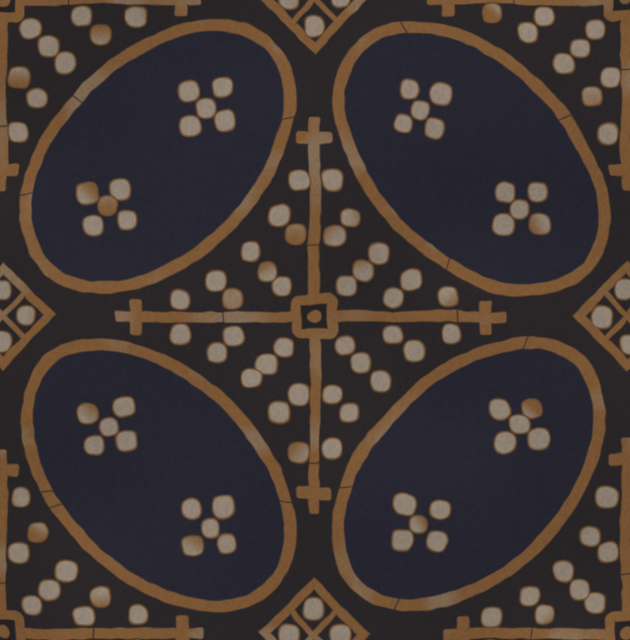
Give the GLSL for this pattern, as a Shadertoy shader.

```glsl
// Resist-dyed cloth: navy ovals between dotted four-armed stars and small lattice diamonds.

// Layout, in units of canvas height
const vec2 CENTER = vec2(0.491, 0.506);
const vec2 CELL = vec2(0.488, 0.496);
const vec2 OVAL = vec2(0.247, 0.154);
const float OVAL_LINE = 0.0095;
const float ARM_LENGTH = 0.303;
const float ARM_LINE = 0.0085;
const float DIAMOND = 0.076;
const float DOT = 0.0163;
const float SOFT = 0.0022;
const float WOBBLE = 0.006;

// Dyes
const vec3 GROUND = vec3(0.163, 0.148, 0.152);
const vec3 NAVY = vec3(0.150, 0.148, 0.188);
const vec3 OCHRE = vec3(0.475, 0.335, 0.205);
const vec3 TAN = vec3(0.500, 0.410, 0.320);
const vec3 CREAM = vec3(0.555, 0.505, 0.450);

vec2 hash2(vec2 p) {
    vec3 q = fract(p.xyx * vec3(0.1031, 0.1030, 0.0973));
    q += dot(q, q.yzx + 33.33);
    return fract((q.xx + q.yz) * q.zy);
}

vec2 noise2(vec2 p) {
    vec2 i = floor(p), f = fract(p);
    f = f * f * (3.0 - 2.0 * f);
    return mix(mix(hash2(i), hash2(i + vec2(1, 0)), f.x),
               mix(hash2(i + vec2(0, 1)), hash2(i + vec2(1, 1)), f.x), f.y);
}

float cover(float d) {
    float w = max(SOFT, 1.0 / iResolution.y);
    return smoothstep(w, -w, d);
}

float box(vec2 p, vec2 halfSize) {
    vec2 d = abs(p) - halfSize;
    return length(max(d, 0.0)) + min(max(d.x, d.y), 0.0);
}

// Nearest even vertex of a checkerboard grid
vec2 evenVertex(vec2 g) {
    vec2 n = round(vec2(g.x + g.y, g.x - g.y) * 0.5);
    return vec2(n.x + n.y, n.x - n.y);
}

// Cream dot with an ochre rim, unevenly stained
void paintDot(inout vec3 col, vec2 q, float radius, vec2 seed) {
    vec2 h = hash2(seed + 7.3), j = hash2(seed + 41.7);
    q += (j - 0.5) * 0.006;
    radius *= 0.93 + 0.14 * h.y;
    vec2 q2 = q * q;
    float d = mix(length(q), sqrt(sqrt(dot(q2, q2))), 0.45) - radius;
    float stain = smoothstep(0.0, 1.0, (h.x - 0.77) * 3.5 + dot(q, j - 0.5) / radius);
    col = mix(col, OCHRE * 0.9, cover(d - 0.001));
    col = mix(col, mix(CREAM, OCHRE, stain), cover(d + 0.0015));
}

void paintOval(inout vec3 col, vec2 g, vec3 line) {
    vec2 id = floor(g);
    vec2 e = (g - id - 0.5) * CELL + (hash2(id + 3.0) - 0.5) * 0.007;
    if (mod(id.x + id.y, 2.0) > 0.5) e.x = -e.x;
    vec2 uv = vec2(e.x - e.y, e.x + e.y) * 0.70711 + 1e-5;
    float f = length(uv / OVAL);
    float d = f * (f - 1.0) / length(uv / (OVAL * OVAL));
    col = mix(col, NAVY, cover(d));

    // Outline, broken by fine cracks
    float ring = cover(abs(d) - OVAL_LINE);
    for (int k = 0; k < 3; k++) {
        float a = 6.2832 * hash2(id + 11.0 * float(k + 1)).x;
        vec2 dir = vec2(cos(a), sin(a));
        float crack = max(abs(dir.x * uv.y - dir.y * uv.x) - 0.0008, -dot(uv, dir));
        ring *= 1.0 - 0.75 * cover(crack);
    }
    col = mix(col, line, ring);

    // Two five-dot blossoms along the long axis
    float side = uv.x < 0.0 ? -1.0 : 1.0;
    vec2 seed = id * 19.0 + side * 5.0;
    float turn = (hash2(seed).x - 0.5) * 0.4;
    vec2 b = mat2(cos(turn), sin(turn), -sin(turn), cos(turn)) * (e - side * vec2(0.078, -0.078));
    for (int k = 0; k < 4; k++) {
        vec2 corner = vec2(k & 1, k >> 1) * 2.0 - 1.0;
        paintDot(col, b - corner * 0.0262, DOT, seed + float(k));
    }
    paintDot(col, b, DOT * 0.92, seed + 4.0);
}

void paintStar(inout vec3 col, vec2 g, vec3 line) {
    vec2 id = evenVertex(g);
    vec2 s = (g - id) * CELL, a = abs(s), way = sign(s);
    bool flat_ = a.x > a.y;
    vec2 b = flat_ ? a : a.yx;
    vec2 armSeed = id * 13.0 + (flat_ ? vec2(way.x, 4.0) : vec2(8.0, way.y));
    vec2 h = hash2(armSeed);

    // Arms with crossed tips
    float tip = ARM_LENGTH + (h.x - 0.5) * 0.03;
    float arm = box(b, vec2(tip - 0.004, ARM_LINE - 0.004)) - 0.004;
    arm = min(arm, box(b - vec2(tip - 0.033, 0), vec2(0.005, 0.022)) - 0.005);
    float crack = cover(abs(b.x - mix(0.06, 0.24, h.y)) - 0.001);
    col = mix(col, line, cover(arm) * (1.0 - 0.75 * crack));

    // Diagonal chain and side dots of each quadrant
    vec2 seed = id * 23.0 + way * 3.0;
    for (int k = 0; k < 3; k++) {
        float t = float(k);
        paintDot(col, a - 0.047 - 0.0262 * t, DOT * 0.97, seed + t);
        vec2 place = k < 2 ? vec2(0.126, 0.028) + 0.0275 * t : vec2(0.211, 0.027);
        paintDot(col, b - place, DOT * 0.97, seed + t + (flat_ ? 31.0 : 57.0));
    }

    // Square hub
    float hub = box(s, vec2(0.02)) - 0.007;
    col = mix(col, GROUND * 0.9, cover(hub));
    col = mix(col, line, max(cover(abs(hub) - 0.008), cover(length(s) - 0.0105)));
}

void paintDiamond(inout vec3 col, vec2 g, vec3 line) {
    vec2 id = evenVertex(g - vec2(1, 0)) + vec2(1, 0);
    vec2 s = (g - id) * CELL, a = abs(s);
    float edge = (a.x + a.y - DIAMOND) * 0.70711;
    float lattice = max(abs(a.x - a.y) * 0.70711 - 0.0045, edge);
    col = mix(col, line, cover(min(abs(edge) - 0.007, lattice)));
    vec2 way = a.x > a.y ? vec2(sign(s.x), 0) : vec2(0, sign(s.y));
    paintDot(col, s - way * 0.040, DOT, id * 29.0 + way * 3.0);
}

void mainImage(out vec4 fragColor, in vec2 fragCoord) {
    vec2 p = fragCoord / iResolution.y;
    vec2 hand = p + WOBBLE * (noise2(p * 13.0) - 0.5) + 0.4 * WOBBLE * (noise2(p * 70.0) - 0.5);
    vec2 g = (hand - CENTER) / CELL;
    vec3 line = mix(OCHRE, TAN, smoothstep(0.62, 0.95, noise2(p * 16.0 + 5.0).x));

    vec3 col = GROUND;
    paintOval(col, g, line);
    paintStar(col, g, line);
    paintDiamond(col, g, line);

    // Woven threads and faded dye
    vec2 thread = sin(p * 1450.0);
    float weave = 0.045 * thread.x * thread.y + 0.07 * (noise2(p * vec2(260.0, 210.0)).x - 0.5);
    float fade = 0.10 * (noise2(p * 7.0).y - 0.5);
    fragColor = vec4(col * (1.0 + weave + fade), 1.0);
}
```
